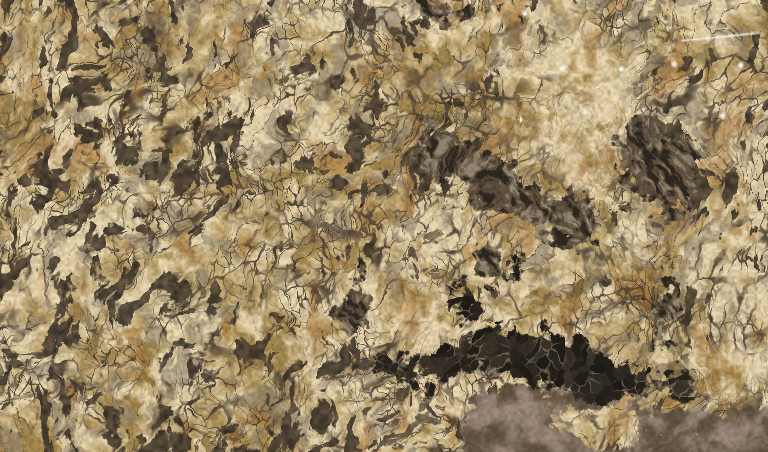
A WebGL 2 fragment shader for this texture:

```glsl
#version 300 es
precision highp float;
// Polished granite slab: cracked cream and ochre feldspar with dark mineral masses.
uniform vec2 u_resolution;
out vec4 fragColor;

const vec3 CREAM = vec3(0.87, 0.80, 0.65);
const vec3 TAN = vec3(0.76, 0.67, 0.48);
const vec3 OCHRE = vec3(0.62, 0.51, 0.30);
const vec3 RUST = vec3(0.62, 0.42, 0.18);
const vec3 GREY = vec3(0.56, 0.51, 0.43);
const vec3 UMBER = vec3(0.37, 0.31, 0.24);
const vec3 SOOT = vec3(0.17, 0.15, 0.12);

vec2 hash2(vec2 p) {
  vec3 q = fract(p.xyx * vec3(0.1031, 0.1030, 0.0973));
  q += dot(q, q.yzx + 33.33);
  return fract((q.xx + q.yz) * q.zy);
}

float noise(vec2 p) {
  vec2 i = floor(p), f = fract(p);
  f = f * f * (3.0 - 2.0 * f);
  float low = mix(hash2(i).x, hash2(i + vec2(1, 0)).x, f.x);
  float high = mix(hash2(i + vec2(0, 1)).x, hash2(i + vec2(1, 1)).x, f.x);
  return mix(low, high, f.y);
}

float fbm(vec2 p) {
  float sum = 0.0, amp = 0.52;
  for (int i = 0; i < 5; i++) {
    sum += amp * noise(p);
    p = mat2(1.6, 1.2, -1.2, 1.6) * p + 7.3;
    amp *= 0.5;
  }
  return sum;
}

// x: distance to the cell border, y: random value of the cell
vec2 cells(vec2 p) {
  vec2 base = floor(p);
  float first = 9.0, second = 9.0, id = 0.0;
  for (int k = 0; k < 9; k++) {
    vec2 c = base + vec2(k % 3 - 1, k / 3 - 1);
    vec2 h = hash2(c + 50.0);
    float d = length(c + h - p);
    if (d < first) { second = first; first = d; id = h.y; }
    else second = min(second, d);
  }
  return vec2(second - first, id);
}

vec2 turn(vec2 p, float a) {
  return mat2(cos(a), -sin(a), sin(a), cos(a)) * p;
}

float capsule(vec2 p, vec2 a, vec2 b, float r) {
  vec2 v = b - a;
  return length(p - a - v * clamp(dot(p - a, v) / (dot(v, v) + 1e-5), 0.0, 1.0)) - r;
}

float blob(vec2 p, vec2 c, vec2 size) {
  return (length((p - c) / size) - 1.0) * min(size.x, size.y);
}

float inside(float d, float soft) { return 1.0 - smoothstep(-soft, soft, d); }

// Cream, tan and ochre crystals split by broken cracks of uneven width
vec3 feldspar(vec2 p, vec2 w, float calm, float right) {
  float tone = 0.5 + 0.9 * (fbm(w * 7.0) - 0.5) + 0.9 * (fbm(w * 38.0) - 0.5) + 0.06 * right;
  float crack = 0.0;
  for (int i = 0; i < 3; i++) {
    float layer = float(i), scale = 14.0 * pow(1.8, layer);
    vec2 c = cells(turn(w, 0.75 + 0.5 * layer) * vec2(0.65, 1.25) * scale);
    float swell = smoothstep(0.55, 0.9, noise(p * 23.0 + 9.0 * layer));
    float width = 0.02 + 0.03 * layer + 0.22 * swell;
    float strength = smoothstep(0.42, 0.80, fbm(p * 14.0 + 31.0 * layer));
    crack = max(crack, strength * (1.0 - smoothstep(width * 0.3, width + 0.06, c.x)));
    tone += (c.y - 0.5) * 0.13;
  }
  vec3 col = mix(OCHRE, TAN, smoothstep(0.20, 0.45, tone + 0.1 * calm));
  col = mix(col, CREAM, smoothstep(0.45, 0.66, tone + 0.14 * calm));
  col = mix(col, GREY, 0.6 * smoothstep(0.57, 0.68, fbm(w * 24.0 + 40.0)) * (1.0 - calm));
  col = mix(col, RUST, 0.5 * smoothstep(0.60, 0.76, fbm(w * vec2(20.0, 11.0) + 80.0)));
  // Hairline seams where a stretched field crosses its middle value
  float field = abs(fbm(turn(w, 0.9) * vec2(9.0, 20.0) + 12.0) - 0.5);
  float seam = (1.0 - smoothstep(0.0, 0.022, field)) * smoothstep(0.38, 0.62, fbm(p * 11.0 + 5.0));
  return mix(col, UMBER * 0.85, max(crack, 0.85 * seam) * (1.0 - 0.7 * calm));
}

// Small dark flakes gathered in clusters along one direction
float flakes(vec2 p, float angle, float seed) {
  vec2 q = turn(p, angle) * vec2(17.0, 36.0) + seed;
  return smoothstep(0.66, 0.71, fbm(q) + 0.35 * (fbm(p * 6.0 + seed) - 0.5));
}

void main() {
  vec2 p = gl_FragCoord.xy / u_resolution.y;
  float right = smoothstep(0.75, 1.15, p.x);
  vec2 w = p + 0.09 * (vec2(fbm(p * 7.0), fbm(p * 7.0 + 19.0)) - 0.5);
  w += 0.018 * (vec2(fbm(p * 40.0), fbm(p * 40.0 + 23.0)) - 0.5);
  float rough = 0.10 * (fbm(p * 14.0) - 0.5) + 0.09 * (fbm(p * 50.0) - 0.5);

  // Pale ground with calmer islands
  float calm = min(blob(p, vec2(1.29, 0.76), vec2(0.10, 0.19)), blob(p, vec2(1.61, 0.17), vec2(0.08, 0.06)));
  calm = min(calm, blob(p, vec2(0.91, 0.28), vec2(0.08, 0.07)));
  vec3 col = feldspar(p, w, inside(calm + rough, 0.03), right);
  float flake = max(flakes(w, 0.7, 3.0) * (1.0 - 0.6 * right), flakes(w, 1.45, 60.0));
  col = mix(col, mix(SOOT, UMBER, noise(p * 90.0)), 0.9 * flake * smoothstep(-0.02, 0.04, calm));

  // Grey-brown quartz along the lower right
  float quartz = max(p.y - 0.14 + 0.05 * smoothstep(1.2, 1.5, p.x), 0.6 * (1.03 - p.x) + 0.2 * (p.y - 0.05));
  quartz = max(quartz, -blob(p, vec2(1.34, 0.065), vec2(0.11, 0.045)));
  vec3 haze = mix(UMBER, vec3(0.58, 0.51, 0.45), smoothstep(0.3, 0.72, fbm(w * 24.0)));
  col = mix(col, haze, inside(quartz + rough, 0.008));

  // Speckled brown masses
  float brown = capsule(p, vec2(0.95, 0.69), vec2(1.08, 0.60), 0.042);
  brown = min(brown, capsule(p, vec2(1.08, 0.60), vec2(1.27, 0.50), 0.050));
  brown = min(brown, blob(p, vec2(1.46, 0.64), vec2(0.085, 0.095)));
  brown = min(brown, blob(p, vec2(1.46, 0.30), vec2(0.035, 0.07)));
  brown = min(brown, capsule(p, vec2(0.95, 0.96), vec2(1.03, 0.98), 0.022));
  brown = min(brown, blob(p, vec2(0.80, 0.34), vec2(0.046, 0.05)));
  brown = min(brown, blob(p, vec2(1.08, 0.41), vec2(0.028, 0.035)));
  float fibre = fbm(turn(w, 0.5) * vec2(85.0, 50.0));
  vec3 mica = mix(SOOT, UMBER, smoothstep(0.33, 0.52, fibre));
  mica = mix(mica, GREY, smoothstep(0.55, 0.72, fibre));
  col = mix(col, mica, inside(brown + rough, 0.006));

  // Black crystalline band
  float black = capsule(p, vec2(0.84, 0.20), vec2(0.94, 0.16), 0.032);
  black = min(black, capsule(p, vec2(0.94, 0.17), vec2(1.10, 0.25), 0.030));
  black = min(black, capsule(p, vec2(1.10, 0.23), vec2(1.32, 0.17), 0.052));
  black = min(black, capsule(p, vec2(1.32, 0.17), vec2(1.51, 0.15), 0.034));
  black = min(black, blob(p, vec2(1.035, 0.33), vec2(0.024, 0.05)));
  black = min(black, blob(p, vec2(1.15, 0.42), vec2(0.022, 0.026)));
  vec2 shard = cells(w * 42.0);
  vec3 jet = SOOT * (0.65 + 0.7 * shard.y);
  float rim = (1.0 - smoothstep(0.02, 0.16, shard.x)) * smoothstep(0.35, 0.7, noise(p * 35.0));
  jet = mix(jet, GREY, 0.6 * rim);
  col = mix(col, jet, inside(black + 0.7 * rough + 0.02 * (shard.y - 0.5), 0.005));

  // Lamp glints on the polish
  vec2 cell = floor(p * 9.0), h = hash2(cell + 4.0);
  float lit = step(0.6, h.x) * step(1.15, p.x) * step(0.72, p.y);
  float glint = lit * inside(length(fract(p * 9.0) - 0.2 - 0.6 * h.yx) - 0.05, 0.04);
  glint = max(glint, 0.8 * inside(capsule(p, vec2(1.51, 0.91), vec2(1.68, 0.927), 0.002), 0.003));
  col = mix(col, vec3(0.97, 0.96, 0.92), glint);

  fragColor = vec4(col * (0.91 + 0.18 * noise(p * 150.0)), 1.0);
}
```
